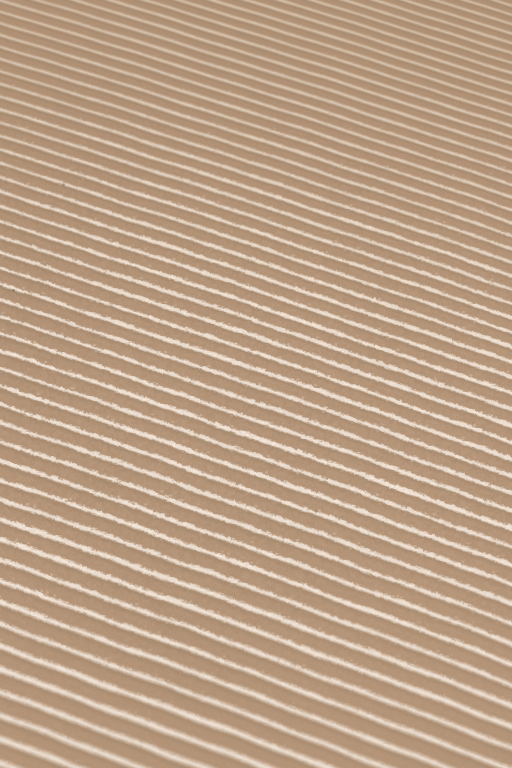
A Shadertoy shader for this texture:

```glsl
// Sloping rows of pale, crumbly ridges on tan sand, receding upward with a shallow focus.
#define SPACING_TOP 0.0146    // row spacing at the upper left, in canvas heights
#define SPACING_GROWTH 0.0173 // added spacing per canvas height downward
#define SLOPE_TOP 0.30
#define SLOPE_BOTTOM 0.37
#define RIDGE_HALF_WIDTH 0.118 // as a share of the row spacing
#define CRUMBLE 0.2
#define FOCUS 0.53
#define BLUR 0.1
#define GRAIN 0.04

const vec3 SAND = vec3(0.722, 0.594, 0.482);
const vec3 SHADE = vec3(0.65, 0.538, 0.43);
const vec3 CREST = vec3(0.935, 0.88, 0.825);
const vec3 FAR_CREST = vec3(0.85, 0.765, 0.675);

vec2 hash2(vec2 p) {
    p = vec2(dot(p, vec2(127.1, 311.7)), dot(p, vec2(269.5, 183.3)));
    return fract(sin(p) * 43758.5);
}

// Cellular noise: x = distance to the nearest grain, y = its random value.
vec2 cells(vec2 p) {
    vec2 cell = floor(p), local = fract(p);
    vec2 nearest = vec2(9.0, 0.0);
    for (int j = -1; j <= 1; j++)
    for (int i = -1; i <= 1; i++) {
        vec2 offset = vec2(float(i), float(j));
        vec2 h = hash2(cell + offset);
        float d = length(offset + h - local);
        if (d < nearest.x) nearest = vec2(d, hash2(cell + offset + 37.0).x);
    }
    return nearest;
}

// Layered sines for slow drift, about -1 to 1.
float drift(vec2 p) {
    return 0.5 * sin(p.x * 1.3 + 2.0 * sin(p.y * 0.9))
         + 0.3 * sin(p.x * 2.9 - p.y * 1.7)
         + 0.2 * sin(p.x * 6.1 + p.y * 3.3);
}

// Row number, growing downward; rows spread apart toward the viewer.
float rowCoord(vec2 p) {
    float down = 1.0 - p.y;
    float start = down - mix(SLOPE_TOP, SLOPE_BOTTOM, down) * p.x;
    return log(1.0 + start * SPACING_GROWTH / SPACING_TOP) / SPACING_GROWTH;
}

void mainImage(out vec4 fragColor, in vec2 fragCoord) {
    vec2 p = fragCoord / iResolution.y;
    float down = 1.0 - p.y;
    float across = fragCoord.x / iResolution.x;
    float row = rowCoord(p);
    float pixel = fwidth(row);

    // Focus is sharpest in a band across the middle.
    float defocus = smoothstep(0.1, 0.55, abs(down - FOCUS));
    float sharp = 1.0 - 0.7 * defocus;

    // Position within the row, wandering slightly.
    row += 0.045 * drift(vec2(p.x * 17.0, p.y * 13.0));
    float id = floor(row + 0.5);
    float f = row - id;
    vec2 rowRandom = hash2(vec2(id, 5.0));

    // Crumbled outline, rougher on the upper side.
    vec2 coarse = cells(p * vec2(150.0, 190.0));
    vec2 fine = cells(p * 330.0);
    float rough = (coarse.y - 0.5) * 0.5 + (fine.y - 0.5) * 0.5;
    rough *= CRUMBLE * sharp * mix(0.6, 1.0, step(f, 0.0));
    float leftThin = (1.0 - smoothstep(0.0, 0.35, across)) * (1.0 - smoothstep(0.45, 0.7, down));
    float halfWidth = RIDGE_HALF_WIDTH * (1.0 - 0.25 * leftThin)
        * (0.9 + 0.2 * rowRandom.x)
        * (1.0 + 0.12 * drift(vec2(p.x * 30.0 + id * 7.0, id)));
    float soft = 0.04 + BLUR * defocus + 0.6 * pixel;
    float ridge = 1.0 - smoothstep(halfWidth - soft, halfWidth + soft, abs(f) + rough);

    // Ground: broad tone, shade below each ridge easing to lit sand, fine grain.
    float tone = 0.22 + 0.1 * drift(p * 4.0) + 0.25 * smoothstep(0.5, 0.0, down);
    tone += 0.65 * (1.0 - smoothstep(0.15, 0.5, f)) * step(0.0, f);
    vec3 color = mix(SAND, SHADE, clamp(tone, 0.0, 1.0));
    color += GRAIN * sharp * (0.6 * fine.y + 0.4 * coarse.y - 0.5);

    // Loose pale crumbs beside the ridges.
    float crumb = step(0.93, coarse.y) * (1.0 - smoothstep(0.2, 0.45, coarse.x));
    crumb *= 1.0 - smoothstep(0.15, 0.38, abs(f + 0.05));
    color = mix(color, CREST, 0.3 * crumb * sharp);

    // Ridge crests, paler toward the viewer.
    vec3 crest = mix(FAR_CREST, CREST, smoothstep(-0.1, 0.5, down + 0.15 * (0.5 - across)));
    crest += 0.06 * sharp * (fine.y - 0.5) + 0.02 * (rowRandom.y - 0.5);
    color = mix(color, crest, ridge);

    // Rare dark specks.
    vec2 speck = cells(p * 70.0 + 11.0);
    float dark = step(0.994, speck.y) * (1.0 - smoothstep(0.06, 0.16, speck.x));
    color *= 1.0 - 0.25 * dark * sharp;

    fragColor = vec4(color, 1.0);
}
```
